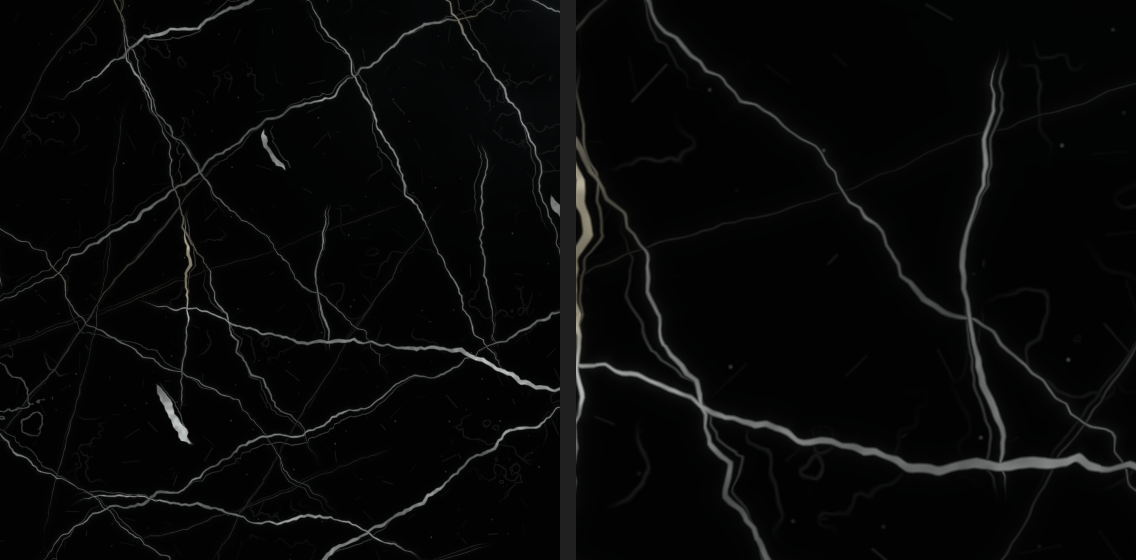
Left: the whole. Right: its middle third, enlarged.
Write a WebGL 2 fragment shader that draws this texture.

```glsl
#version 300 es
precision highp float;
// Polished black marble: families of jagged pale veins cross a near-black ground.
// Each vein is a noisy graph along a tilted axis, with varying width and a thin
// side strand; scratches, specks, curls and a faint haze fill the gaps.

uniform vec2 u_resolution;
out vec4 fragColor;

const vec3 GROUND = vec3(0.008, 0.009, 0.009);
const vec3 CALCITE = vec3(0.98, 1.0, 0.99);
const vec3 OCHRE = vec3(1.0, 0.96, 0.82);

float hash(vec2 v) {
    vec3 q = fract(v.xyx * vec3(0.1031, 0.1030, 0.0973));
    q += dot(q, q.yzx + 33.33);
    return fract((q.x + q.y) * q.z);
}

float noise1(float x, float seed) {
    float cell = floor(x);
    float f = x - cell;
    f = mix(f, f * f * (3.0 - 2.0 * f), 0.4);   // keeps slight kinks
    return mix(hash(vec2(cell, seed)), hash(vec2(cell + 1.0, seed)), f);
}

float noise2(vec2 p) {
    vec2 c = floor(p), f = p - c;
    f = f * f * (3.0 - 2.0 * f);
    float low = mix(hash(c), hash(c + vec2(1, 0)), f.x);
    float high = mix(hash(c + vec2(0, 1)), hash(c + vec2(1, 1)), f.x);
    return mix(low, high, f.y);
}

float fbm(vec2 p) {
    float sum = 0.0, amp = 0.5;
    for (int i = 0; i < 4; i++) {
        sum += amp * noise2(p);
        p = mat2(1.6, 1.2, -1.2, 1.6) * p + 7.3;
        amp *= 0.5;
    }
    return sum;
}

// Soft-edged stroke from a distance and a half width
float stroke(float d, float halfWidth, float soft) {
    return 1.0 - smoothstep(halfWidth - soft, halfWidth + soft, abs(d));
}

// Sideways drift of a vein along its axis
float wander(float t, float seed) {
    return 0.110 * (noise1(t * 2.5, seed) - 0.5)
         + 0.045 * (noise1(t * 7.0, seed + 1.0) - 0.5)
         + 0.019 * (noise1(t * 22.0, seed + 2.0) - 0.5)
         + 0.008 * (noise1(t * 62.0, seed + 3.0) - 0.5)
         + 0.003 * (noise1(t * 150.0, seed + 8.0) - 0.5);
}

// One vein; axis.x runs along it and axis.y across it
float vein(vec2 axis, float halfLength, float halfWidth, float waviness, float seed, float soft) {
    float t = axis.x;
    float path = waviness * wander(t, seed);
    float slope = (waviness * wander(t + 0.004, seed) - path) / 0.004;
    float d = (axis.y - path) * inversesqrt(1.0 + slope * slope);
    float taper = 1.0 - smoothstep(0.5, 1.0, abs(t) / halfLength);
    float swell = mix(0.45, 1.6, noise1(t * 11.0, seed + 4.0)) * mix(0.7, 1.3, noise1(t * 75.0, seed + 9.0));
    float glow = mix(0.5, 1.0, noise1(t * 16.0, seed + 5.0)) * smoothstep(0.0, 0.35, taper);
    float split = waviness * 0.036 * (noise1(t * 9.0, seed + 6.0) - 0.5);
    float strand = 0.5 * smoothstep(0.3, 0.65, noise1(t * 6.0, seed + 7.0));
    float body = stroke(d, halfWidth * taper * swell, soft);
    body = max(body, strand * stroke(d - split, 0.0008, soft));
    return glow * max(body, 0.15 * exp(-abs(d) / 0.0035));
}

// Veins of similar heading, spread evenly with jitter across the canvas
float veinFamily(vec2 p, float heading, float spread, int count, float halfLength,
                 float halfWidth, float waviness, float seed, float soft) {
    float light = 0.0;
    for (int i = 0; i < count; i++) {
        float k = float(i) * 11.0 + seed;
        float angle = heading + spread * (hash(vec2(k, 1.0)) - 0.5);
        float lane = (float(i) + 0.5 + 0.7 * (hash(vec2(k, 2.0)) - 0.5)) / float(count) - 0.5;
        float shift = 0.5 * (hash(vec2(k, 3.0)) - 0.5);
        vec2 dir = vec2(cos(angle), sin(angle));
        vec2 axis = vec2(dot(p, dir) - shift, dot(p, vec2(-dir.y, dir.x)) - lane * 1.25);
        float reach = halfLength * mix(0.7, 1.3, hash(vec2(k, 4.0)));
        if (abs(axis.x) > reach || abs(axis.y) > 0.13) continue;
        float rank = hash(vec2(k, 5.0));
        float width = halfWidth * mix(0.5, 1.5, rank * rank);
        light = max(light, mix(0.66, 1.0, rank) * vein(axis, reach, width, waviness, k + 40.0, soft));
    }
    return light;
}

// Short faint scratches, one per grid cell; zero reach makes specks
float scratches(vec2 p, float cells, float reach, float halfWidth, float chance, float soft) {
    vec2 g = p * cells, home = floor(g);
    float light = 0.0;
    for (int j = 0; j < 9; j++) {
        vec2 id = home + vec2(j % 3 - 1, j / 3 - 1);
        vec2 r = vec2(hash(id + 3.7), hash(id + 19.1));
        if (hash(id + 51.3) > chance) continue;
        vec2 d = (g - id - r) / cells;
        float angle = 6.283 * hash(id + 71.9);
        vec2 dir = vec2(cos(angle), sin(angle));
        float along = clamp(dot(d, dir), -reach * r.x, reach * r.x);
        light = max(light, mix(0.2, 1.0, r.y * r.y) * stroke(length(d - dir * along), halfWidth, soft));
    }
    return light;
}

void main() {
    vec2 uv = gl_FragCoord.xy / u_resolution.y;
    vec2 p = uv - 0.5;
    float pixel = 1.0 / u_resolution.y;
    float soft = max(pixel, 0.0012);

    // Veins: steep falling, rising, gently falling, upright, hairline, chunky
    float light = veinFamily(p, -0.92, 0.45, 6, 0.60, 0.0022, 1.0, 3.0, soft);
    light = max(light, veinFamily(p, 0.52, 0.30, 4, 0.62, 0.0034, 0.9, 107.0, soft));
    light = max(light, veinFamily(p, -0.22, 0.30, 3, 0.42, 0.0021, 0.9, 211.0, soft));
    light = max(light, veinFamily(p, -1.50, 0.30, 4, 0.17, 0.0016, 0.8, 317.0, soft));
    light = max(light, 0.4 * veinFamily(p, 0.75, 1.3, 7, 0.35, 0.0008, 0.4, 419.0, soft));
    light = max(light, veinFamily(p, -1.05, 0.40, 3, 0.06, 0.0046, 1.0, 523.0, soft));

    // Curled threads: bright in one patch, faint broken wisps elsewhere
    float field = fbm(uv * 17.0);
    float contour = (field - 0.47) * pixel / max(fwidth(field), 0.0001);
    float patchMask = 1.0 - smoothstep(0.05, 0.10, length(uv - vec2(0.04, 0.29)));
    float wispMask = 0.25 * smoothstep(0.62, 0.85, noise2(uv * 13.0 + 31.0));
    light = max(light, 0.45 * max(patchMask, wispMask) * stroke(contour, 0.0008, soft));

    // Surface marks and cool haze
    light = max(light, 0.15 * scratches(uv, 21.0, 0.016, 0.0006, 0.5, soft));
    light = max(light, 0.40 * scratches(uv, 24.0, 0.0, 0.0010, 0.25, soft));
    float haze = smoothstep(0.45, 1.1, uv.y) * smoothstep(0.4, 1.1, uv.x);
    vec3 ground = GROUND + vec3(0.07, 0.09, 0.10) * haze * fbm(uv * 9.0);

    float warmth = smoothstep(0.76, 0.92, noise2(uv * 6.0 + 4.0));
    vec3 color = ground + 0.88 * light * mix(CALCITE, OCHRE, warmth) * mix(0.75, 1.0, noise2(uv * 140.0));
    fragColor = vec4(color, 1.0);
}
```
